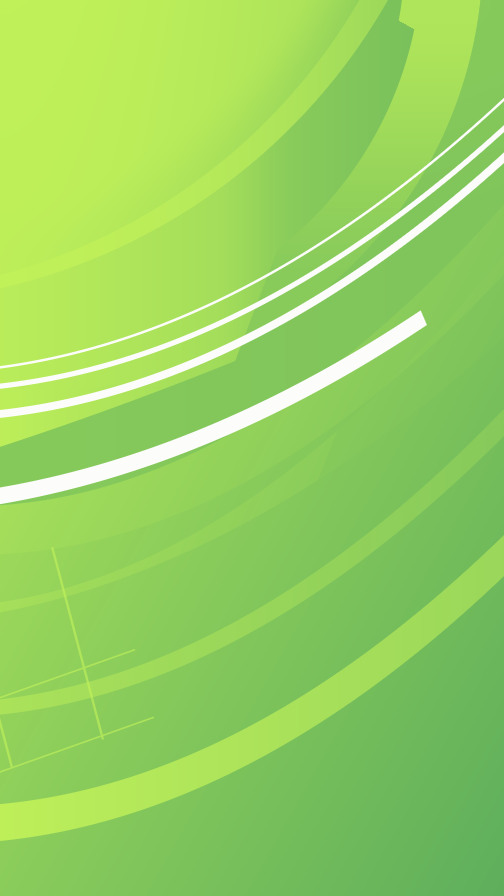
This background is drawn by a WebGL 1 fragment shader. Its source:

```glsl
precision highp float;
// Lime-to-green abstract background with sweeping translucent arcs, white streaks and a faint grid.
// A scalar tone (0 lime, 1 green) is layered through masks cut by shallow arcs and circles,
// then coloured once; the grid and the white streaks are laid on top.
uniform vec2 u_resolution;

const float ASPECT = 0.5625;
const vec3 LIME = vec3(0.77, 0.955, 0.35);
const vec3 GREEN = vec3(0.35, 0.67, 0.36);
const vec3 WHITE = vec3(0.99, 0.99, 0.98);

// Antialiased coverage of the side where d is positive.
float fill(float d, float px) {
  return clamp(0.5 + d / px, 0.0, 1.0);
}

float stroke(float d, float halfWidth, float px) {
  return fill(halfWidth - abs(d), px);
}

// Signed distance above a sagging arc: height at left edge, sag, height at right edge.
float aboveArc(vec2 p, float left, float sag, float right) {
  float t = p.x / ASPECT;
  float y = mix(left, right, t) - 4.0 * sag * t * (1.0 - t);
  float slope = (right - left - 4.0 * sag * (1.0 - 2.0 * t)) / ASPECT;
  return (p.y - y) / sqrt(1.0 + slope * slope);
}

float segmentDistance(vec2 p, vec2 a, vec2 b) {
  vec2 pa = p - a, ba = b - a;
  return length(pa - ba * clamp(dot(pa, ba) / dot(ba, ba), 0.0, 1.0));
}

// Lower field: diagonal gradient, soft wedges and two lime bands.
float lowerTone(vec2 p, float px) {
  float x = p.x / ASPECT;
  float tone = 0.12 + 0.42 * (1.0 - p.y) + 0.42 * x;
  tone -= 0.06 * fill(aboveArc(p, 0.3815, 0.0716, 0.694), px);

  float wedge = fill(aboveArc(p, 0.3164, 0.0495, 0.6237), px)
              * fill(-aboveArc(p, 0.328, 0.077, 0.716), px);
  float wedgeEnd = fill(0.357 - p.x + 0.4 * (p.y - 0.47), px);
  tone -= wedge * mix(0.025, 0.12 - 0.08 * x, wedgeEnd);

  float thin = stroke(aboveArc(p, 0.211, 0.064, 0.5286), 0.0085 + 0.002 * x, px);
  tone = mix(tone, 0.24 + 0.34 * x, thin);
  float wide = stroke(aboveArc(p, 0.082, 0.061, 0.38), 0.0205 - 0.004 * x, px);
  return mix(tone, 0.06 + 0.34 * x, wide);
}

// Upper-left disc: bright glow, thin lime arc, and shade growing to the right.
float discTone(vec2 p, float px) {
  float x = p.x / ASPECT;
  float radius = length(p - vec2(-0.16, 1.331));
  float inner = 0.04 + 0.1 * (1.0 - p.y) + 0.5 * x * x
              + 0.25 * x * smoothstep(0.59, 0.66, radius);
  float outer = 0.1 + 0.55 * pow(max(x, 0.0), 1.2) + 0.17 * smoothstep(0.42, 0.6, x);
  float tone = mix(inner, outer, fill(radius - 0.665, px));
  return mix(tone, 0.04 + 0.56 * x * x, stroke(radius - 0.665, 0.0072 + 0.009 * x, px));
}

float layeredTone(vec2 p, float px) {
  float x = p.x / ASPECT;
  float tone = lowerTone(p, px);

  // Dark sweep behind the thick streak.
  float sweep = fill(aboveArc(p, 0.4362, 0.0747, 0.772), px);
  tone = mix(tone, 0.58 + 0.07 * x - 0.07 * smoothstep(0.7, 1.0, p.y), sweep);

  // Lime tongue at the left, cut by a slanted edge.
  float rightOfCut = fill(p.x - 0.323 - 0.38 * (p.y - 0.7565), px);
  float tongue = fill(aboveArc(p, 0.5013, 0.0117, 0.7318), px) * (1.0 - rightOfCut);
  tone = mix(tone, 0.07 + 0.62 * x, tongue);

  // Disc and its notched outer ring.
  float radius = length(p - vec2(0.052, 1.052));
  tone = mix(tone, discTone(p, px), fill(0.487 - radius, px));
  float ringStart = mix(0.419, 0.4, fill(p.y - 0.972 + 0.5 * (p.x - 0.454), px));
  float ring = fill(radius - ringStart, px) * fill(0.487 - radius, px) * rightOfCut;
  return mix(tone, 0.2 + 0.36 * smoothstep(1.0, 0.67, p.y), ring);
}

// Two pairs of crossing hairlines.
float gridMask(vec2 p, float px) {
  float mask = 0.0;
  for (int i = 0; i < 2; i++) {
    float k = float(i);
    vec2 downShift = k * vec2(-0.1016, -0.031);
    vec2 acrossShift = k * vec2(0.021, -0.0755);
    float down = segmentDistance(p - downShift, vec2(0.0586, 0.388), vec2(0.1146, 0.1758));
    float across = segmentDistance(p - acrossShift, vec2(-0.03, 0.2107), vec2(0.15, 0.2747));
    mask = max(mask, stroke(down, 0.0013, px));
    mask = max(mask, stroke(across, 0.0009, px));
  }
  return mask;
}

// Three full-width streaks and a thicker one with a square end.
float streakMask(vec2 p, float px) {
  float mask = 0.0;
  for (int i = 0; i < 3; i++) {
    float k = float(i);
    float d = aboveArc(p, 0.59 - 0.016 * k - 0.005 * k * k, 0.056, 0.889 - 0.0325 * k);
    mask = max(mask, stroke(d, 0.0014 + 0.0015 * k, px));
  }
  float thick = aboveArc(p, 0.4466, 0.0416, 0.7096);
  float end = fill(0.473 - p.x - 0.4 * thick, px);
  return max(mask, stroke(thick, 0.0092 - 0.001 * p.x, px) * end);
}

void main() {
  vec2 p = gl_FragCoord.xy / u_resolution * vec2(ASPECT, 1.0);
  float px = 1.0 / u_resolution.y;
  vec3 color = mix(LIME, GREEN, clamp(layeredTone(p, px), 0.0, 1.0));
  color = mix(color, LIME, 0.6 * gridMask(p, px));
  color = mix(color, WHITE, streakMask(p, px));
  gl_FragColor = vec4(color, 1.0);
}
```
